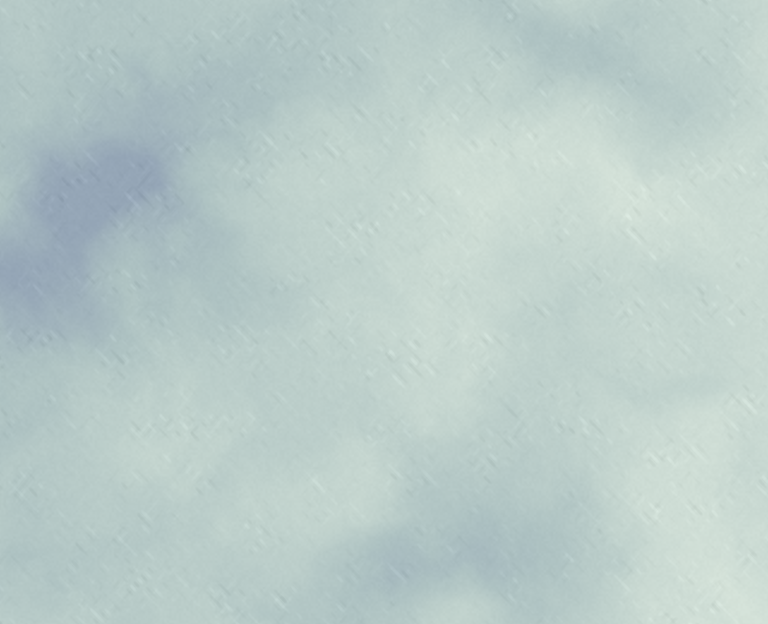
A WebGL 2 fragment shader for this texture:

```glsl
#version 300 es
precision highp float;

uniform vec2 u_resolution;
out vec4 fragColor;

float hash(vec2 cell) {
    vec3 h = fract(vec3(cell.xyx) * 0.1031);
    h += dot(h, h.yzx + 33.33);
    return fract((h.x + h.y) * h.z);
}

float valueNoise(vec2 p) {
    vec2 cell = floor(p);
    vec2 f = fract(p);
    f = f * f * f * (f * (f * 6.0 - 15.0) + 10.0);
    float low = mix(hash(cell), hash(cell + vec2(1, 0)), f.x);
    float high = mix(hash(cell + vec2(0, 1)), hash(cell + vec2(1, 1)), f.x);
    return mix(low, high, f.y);
}

vec2 rotate(vec2 p, float angle) {
    float c = cos(angle), s = sin(angle);
    return vec2(c * p.x + s * p.y, c * p.y - s * p.x);
}

// Layered noise centred on zero
float fbm(vec2 p, int octaves) {
    float sum = 0.0, weight = 0.5;
    for (int i = 0; i < octaves; i++) {
        sum += weight * (valueNoise(p) - 0.5);
        p = rotate(p, 0.65) * 2.03 + 17.3;
        weight *= 0.5;
    }
    return sum;
}

// Soft elliptical bank of light or shade
float bank(vec2 p, vec2 center, vec2 radius, float angle) {
    vec2 q = rotate(p - center, angle) / radius;
    return exp(-dot(q, q));
}

float cloudTone(vec2 p) {
    vec2 drift = vec2(fbm(p * 5.0 + 3.1, 4), fbm(p * 5.0 + 41.7, 4));
    vec2 w = p + drift * 0.2;
    float tone = 0.64 + 0.28 * (p.x - 0.6);

    // Shaded banks
    tone -= 0.42 * bank(w, vec2(0.28, 0.79), vec2(0.32, 0.14), 0.7);
    tone -= 0.27 * bank(w, vec2(0.28, 0.64), vec2(0.23, 0.08), -0.5);
    tone -= 0.26 * bank(w, vec2(0.06, 0.56), vec2(0.13, 0.12), 0.0);
    tone -= 0.40 * bank(w, vec2(0.72, 0.09), vec2(0.24, 0.08), 0.3);
    tone -= 0.28 * bank(w, vec2(0.90, 0.94), vec2(0.25, 0.09), -0.4);

    // Lit banks
    tone += 0.24 * bank(w, vec2(0.92, 0.69), vec2(0.25, 0.15), -0.2);
    tone += 0.14 * bank(w, vec2(0.66, 0.49), vec2(0.14, 0.12), 0.6);
    tone += 0.16 * bank(w, vec2(1.20, 0.10), vec2(0.14, 0.25), 0.0);
    tone += 0.10 * bank(w, vec2(0.24, 0.29), vec2(0.17, 0.09), 0.2);

    // Billows
    return tone + 0.55 * fbm(p * 5.5 + drift * 1.5 + 8.0, 5);
}

vec3 skyColor(float tone) {
    const vec3 slate = vec3(0.605, 0.675, 0.725);
    const vec3 haze = vec3(0.68, 0.76, 0.76);
    const vec3 mist = vec3(0.75, 0.82, 0.80);
    const vec3 glow = vec3(0.82, 0.876, 0.842);
    float t = clamp(tone, -0.1, 1.05) * 3.0;
    vec3 color = mix(slate, haze, min(t, 1.0));
    color = mix(color, mist, clamp(t - 1.0, 0.0, 1.0));
    return mix(color, glow, max(t - 2.0, 0.0));
}

// Short embossed flecks lying along one diagonal
float flecks(vec2 p, float angle) {
    vec2 q = rotate(p, angle) * vec2(55.0, 125.0);
    float relief = valueNoise(q) - valueNoise(q + vec2(0.2, 0.7));
    return relief * smoothstep(0.1, 0.6, abs(relief));
}

void main() {
    vec2 p = gl_FragCoord.xy / u_resolution.y;
    vec3 color = skyColor(cloudTone(p));

    // Patchy surface grain
    float patches = smoothstep(0.35, 0.85, valueNoise(p * 22.0 + 5.0));
    float relief = flecks(p, -0.8) + 0.5 * flecks(p + 7.0, 0.9);
    float grain = valueNoise(p * 260.0) - 0.5;
    color += relief * mix(0.012, 0.045, patches) + grain * 0.014;

    fragColor = vec4(color, 1.0);
}
```
